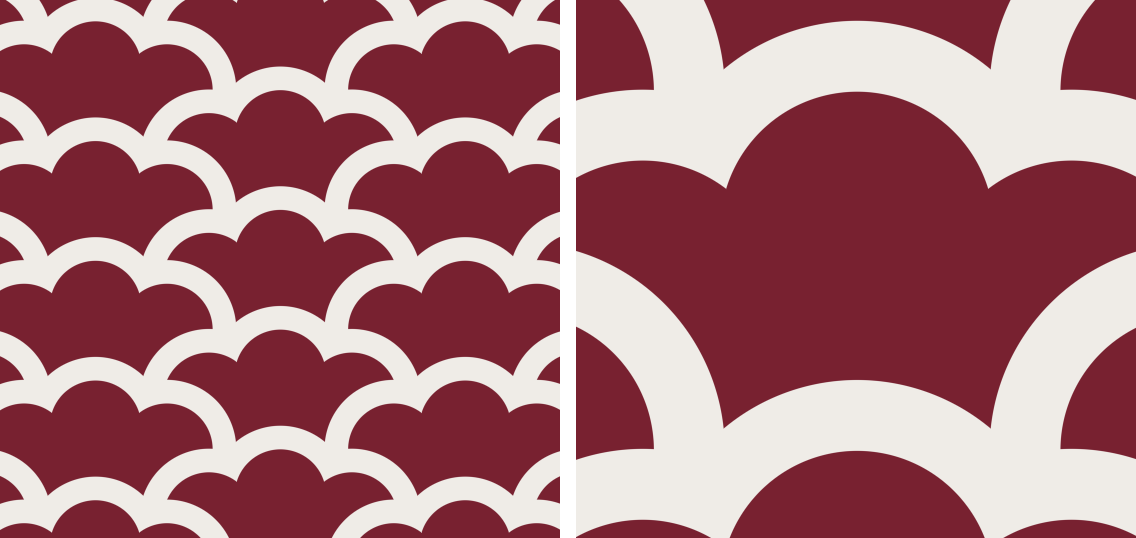
Left: the whole. Right: its middle third, enlarged.
Reproduce this pattern procedurally as a Shadertoy shader.

```glsl
// Overlapping three-lobed cloud scallops in maroon with broad cream outlines.

// Distance from the axis of a round-topped lobe that extends downwards
float lobeDistance(vec2 p) {
    return length(vec2(p.x, max(p.y, 0.0)));
}

// One tall middle lobe and two mirrored, lower side lobes
float cloudDistance(vec2 p) {
    p.x = abs(p.x);
    return min(lobeDistance(p), lobeDistance(p - vec2(0.1276, -0.041)));
}

float coverage(float signedDistance, float pixel) {
    return 1.0 - smoothstep(-0.7 * pixel, 0.7 * pixel, signedDistance);
}

void mainImage(out vec4 fragColor, in vec2 fragCoord) {
    float pixel = 1.0 / iResolution.x;
    vec2 p = fragCoord * pixel - vec2(0.5007, 0.5044);

    const vec3 maroon = vec3(0.47, 0.13, 0.19);
    const vec3 cream = vec3(0.937, 0.926, 0.906);
    const float columnStep = 0.3301;
    const float rowStep = 0.2138;

    // Paint from the top down, so lower clouds cover those behind
    vec3 color = maroon;
    float nearestRow = floor(p.y / rowStep);
    for (int row = 2; row >= -1; row--) {
        for (int parity = 1; parity >= 0; parity--) {
            // Alternate columns sit higher by an uneven part of a row
            float odd = float(parity);
            vec2 q = p - vec2(odd * columnStep,
                              (nearestRow + float(row)) * rowStep + odd * 0.1229);
            q.x = mod(q.x + columnStep, 2.0 * columnStep) - columnStep;

            float d = cloudDistance(q);
            color = mix(color, cream, coverage(d - 0.1237, pixel));
            color = mix(color, maroon, coverage(d - 0.0815, pixel));
        }
    }
    fragColor = vec4(color, 1.0);
}
```
